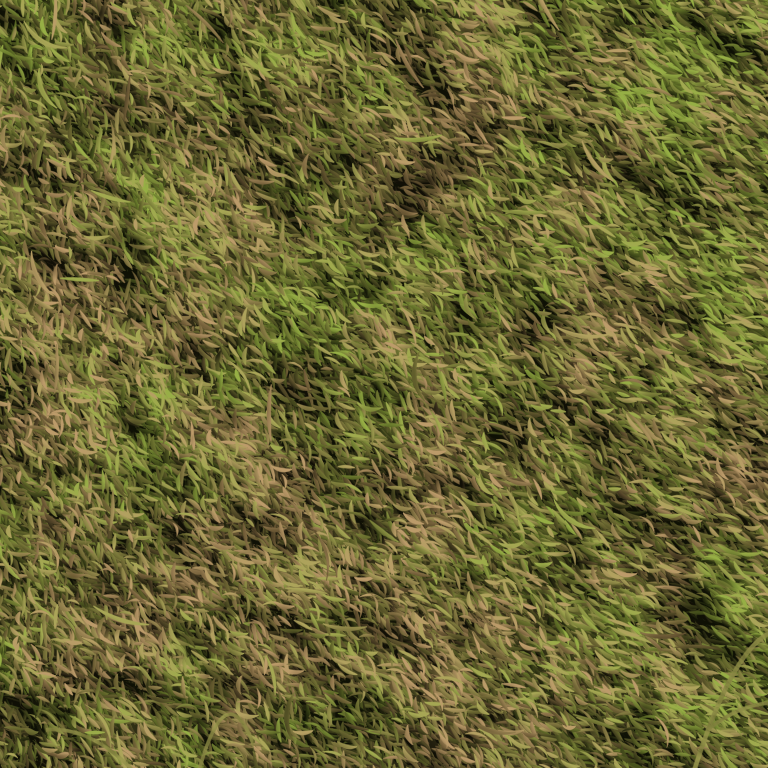
Give the GLSL for this texture, as a Shadertoy shader.

```glsl
const vec3 SHADOW = vec3(0.06, 0.06, 0.02);
const vec3 OLIVE = vec3(0.40, 0.38, 0.19);
const vec3 STRAW = vec3(0.67, 0.64, 0.365);
const vec3 GREEN_TINT = vec3(0.88, 1.07, 0.74);
const vec3 DRY_TINT = vec3(1.10, 0.95, 1.14);
const int LAYERS = 13;

float hash(vec2 p) {
    return fract(sin(dot(p, vec2(127.1, 311.7))) * 43758.5453);
}

vec4 hash4(vec2 p) {
    float n = dot(p, vec2(127.1, 311.7));
    return fract(sin(n + vec4(0.0, 17.3, 41.9, 73.7)) * 43758.5453);
}

float noise(vec2 p) {
    vec2 i = floor(p);
    vec2 f = fract(p);
    f = f * f * (3.0 - 2.0 * f);
    float low = mix(hash(i), hash(i + vec2(1, 0)), f.x);
    float high = mix(hash(i + vec2(0, 1)), hash(i + vec2(1, 1)), f.x);
    return mix(low, high, f.y);
}

vec2 rotate(vec2 p, float angle) {
    float c = cos(angle);
    float s = sin(angle);
    return vec2(c * p.x + s * p.y, c * p.y - s * p.x);
}

// Shadow to straw ramp, tinted from fresh green to dry
vec3 grassColor(float tone, float dryness) {
    float t = clamp(tone, 0.0, 1.0);
    vec3 dark = mix(SHADOW, OLIVE, pow(min(2.0 * t, 1.0), 0.75));
    vec3 ramp = mix(dark, STRAW, max(2.0 * t - 1.0, 0.0));
    return ramp * mix(GREEN_TINT, DRY_TINT, clamp(dryness, 0.0, 1.0));
}

// Signed distance to a bent blade, tapered at both ends
float bladeDistance(vec2 p, float halfLength, float halfWidth, float bend) {
    float x = p.x / halfLength;
    float y = p.y - bend * halfLength * (x * x - 0.4);
    float taper = halfWidth * (1.0 - 0.75 * x * x);
    return max(abs(y) - taper, abs(p.x) - halfLength);
}

// One jittered grid of blades painted over the colour below
vec3 paintBlades(vec3 below, vec2 uv, float seed, float cellSize, float density,
                 float halfWidth, float tone, float dryness, float soft) {
    vec3 color = below;
    vec2 grid = uv / cellSize + seed * vec2(0.37, 0.61);
    float lean = mix(-0.95, -0.50, uv.x);
    float spread = mix(2.0, 1.2, uv.x);
    for (int j = -1; j <= 1; j++) {
        for (int i = -1; i <= 1; i++) {
            vec2 cell = floor(grid) + vec2(i, j);
            vec4 rnd = hash4(cell + seed * 19.17);
            vec4 look = hash4(cell + seed * 7.31 + 53.0);
            if (look.w > density) continue;
            vec2 p = (grid - cell - rnd.xy) * cellSize;
            p = rotate(p, lean + (rnd.z - 0.5) * spread);
            float halfLength = cellSize * mix(0.38, 0.85, rnd.w);
            float width = halfWidth * mix(0.7, 1.3, look.z);
            float d = bladeDistance(p, halfLength, width, (look.z - 0.5) * 0.7);
            float alpha = 1.0 - smoothstep(-soft, soft, d);
            if (alpha <= 0.0) continue;
            float side = 0.10 * clamp(p.y / width, -1.0, 1.0);
            float bladeTone = tone + 0.65 * (look.x - 0.5) + side;
            float bladeDry = dryness + 0.9 * (look.y - 0.5);
            color = mix(color, grassColor(bladeTone, bladeDry), alpha);
        }
    }
    return color;
}

// Coverage of a parabolic stalk, limited to a horizontal span
float stalk(vec2 uv, vec2 peak, float curve, vec2 span, float width, float soft) {
    float x = uv.x - peak.x;
    float slope = 2.0 * curve * x;
    float d = abs(uv.y - peak.y + curve * x * x) / sqrt(1.0 + slope * slope);
    float ends = max(span.x - uv.x, uv.x - span.y);
    return 1.0 - smoothstep(-soft, soft, max(d - width, ends));
}

void mainImage(out vec4 fragColor, in vec2 fragCoord) {
    vec2 uv = fragCoord / iResolution.y;
    float soft = max(0.0011, 0.8 / iResolution.y);

    // Leaning clumps and broad patches of dry growth
    vec2 along = rotate(uv, -0.7);
    float clump = 0.55 * noise(along * vec2(13.0, 24.0))
                + 0.45 * noise(along * vec2(32.0, 55.0) + 9.0) - 0.5;
    float dryness = 0.5 + 0.7 * (noise(uv * 16.0 + 31.0) - 0.5)
                  + 0.4 * (noise(uv * 5.0 + 70.0) - 0.5);
    dryness -= 0.25 * smoothstep(1.3, 2.0, uv.x + uv.y);

    // Blades from the shaded ground up to the sunlit tips
    vec3 color = grassColor(0.10 + 0.3 * clump, dryness);
    for (int k = 0; k < LAYERS; k++) {
        float light = pow(0.78, float(LAYERS - 1 - k));
        float tone = 0.20 + 0.60 * light + 0.95 * clump;
        color = paintBlades(color, uv, float(k) + 1.0, 0.020, 1.0,
                            0.0024, tone, dryness + 0.25 * (light - 0.5), soft);
    }

    // Sparse long seed heads
    color = paintBlades(color, uv, 23.0, 0.045, 0.16, 0.0026,
                        0.78 + 0.4 * clump, 0.6, soft);

    // Pale stalks along the lower edge
    float stems = stalk(uv, vec2(1.02, 0.18), 13.6, vec2(0.90, 1.1), 0.0030, soft);
    stems = max(stems, stalk(uv, vec2(1.01, 0.085), 4.5, vec2(0.925, 1.1), 0.0024, soft));
    stems = max(stems, stalk(uv, vec2(0.30, 0.07), 44.0, vec2(0.25, 0.33), 0.0024, soft));
    stems = max(stems, stalk(uv, vec2(0.07, 0.05), 5.0, vec2(0.06, 0.18), 0.0024, soft));
    float stemTone = 0.80 + 0.3 * (noise(uv * 90.0) - 0.5);
    color = mix(color, grassColor(stemTone, 0.45), 0.85 * stems);

    fragColor = vec4(color, 1.0);
}
```
